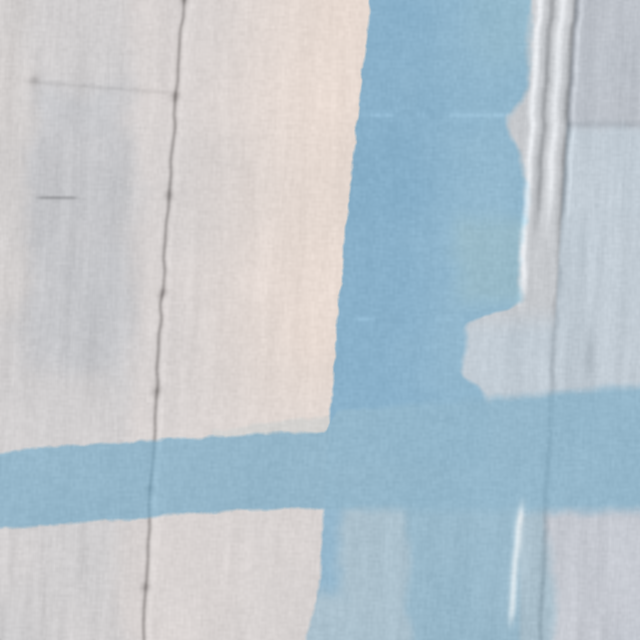
Give the GLSL for this texture, as a WebGL 1 fragment shader.

```glsl
precision highp float;
// Painted cloth: pale panels crossed by a tall blue band and a slanting level one.
// Soft masks lay the paint in order, then stitched seams, folds, brush streaks
// and a fine weave are added as light and shade.
uniform vec2 u_resolution;

float hash(vec2 p) {
  vec3 q = fract(vec3(p.xyx) * 0.1031);
  q += dot(q, q.yzx + 33.33);
  return fract((q.x + q.y) * q.z);
}

float noise(vec2 p) {
  vec2 i = floor(p), f = fract(p);
  f = f * f * (3.0 - 2.0 * f);
  return mix(mix(hash(i), hash(i + vec2(1.0, 0.0)), f.x),
             mix(hash(i + vec2(0.0, 1.0)), hash(i + 1.0), f.x), f.y);
}

float fbm(vec2 p) {
  float sum = 0.0, amp = 0.5;
  for (int i = 0; i < 4; i++) {
    sum += amp * noise(p);
    p = p * 2.03 + 17.1;
    amp *= 0.5;
  }
  return sum / 0.9375;
}

// Smooth step from 0 to 1 as d passes zero
float edge(float d, float soft) { return smoothstep(-soft, soft, d); }

// Soft bell of half width w
float ridge(float d, float w) { return exp(-d * d / (w * w)); }

// Soft-sided rectangle from lo to hi
float patchMask(vec2 p, vec2 lo, vec2 hi, float soft) {
  return edge(p.x - lo.x, soft) * edge(hi.x - p.x, soft)
       * edge(p.y - lo.y, soft) * edge(hi.y - p.y, soft);
}

void main() {
  vec2 uv = gl_FragCoord.xy / u_resolution;
  float x = uv.x, y = uv.y;
  float cloud = fbm(uv * 7.0) - 0.5;
  float streak = fbm(vec2((x - 0.05 * y) * 75.0, y * 7.0)) - 0.5;
  vec2 rough = uv + 0.009 * (vec2(fbm(uv * 45.0), fbm(uv * 45.0 + 31.0)) - 0.5);
  vec2 loose = uv + 0.04 * (vec2(fbm(uv * 16.0 + 9.0), fbm(uv * 16.0 + 50.0)) - 0.5);

  // Curves that bound the bands and carry the seams
  float leftSeam = 0.224 + 0.045 * y + 0.018 * y * y;
  float rightSeam = 0.844 + 0.040 * y + 0.015 * y * y;
  float bandLeft = 0.494 + 0.05 * y + 0.035 * y * y - 0.015 * smoothstep(0.08, 0.0, y);
  float bandRight = 0.817 + 0.016 * smoothstep(0.8, 0.95, y) - 0.022 * ridge(y - 0.80, 0.035)
                  - 0.085 * smoothstep(0.535, 0.485, y) - 0.012 * ridge(y - 0.43, 0.03)
                  + 0.03 * smoothstep(0.42, 0.385, y);
  float levelTop = mix(0.294 + 0.09 * x - 0.055 * x * x,
                       0.372 + 0.085 * (x - 0.7), smoothstep(0.505, 0.53, x));
  float levelBottom = 0.1745 + 0.075 * min(x, 0.4) - 0.004 * smoothstep(0.5, 0.9, x);

  // Pale left cloth, grey at the side and peach near the tall band
  vec3 col = mix(vec3(0.845, 0.825, 0.82), vec3(0.905, 0.853, 0.82),
                 smoothstep(0.22, 0.5, x - 0.05 * y) * smoothstep(0.15, 0.5, y));
  float grey = edge(0.19 + 0.02 * y - loose.x, 0.025);
  col = mix(col, vec3(0.80, 0.795, 0.80), grey * 0.8);
  col = mix(col, vec3(0.765, 0.77, 0.785), 0.8 * patchMask(loose, vec2(0.04, 0.42), vec2(0.2, 0.86), 0.035));
  col = mix(col, vec3(0.825, 0.81, 0.805), 0.7 * patchMask(loose, vec2(-0.1, 0.5), vec2(0.045, 1.1), 0.02));
  float wedge = patchMask(rough, vec2(0.33, 0.3), vec2(0.53, 0.328 + 0.13 * (x - 0.34)), 0.004);
  col = mix(col, vec3(0.81, 0.815, 0.81), wedge * 0.75);

  // Right cloth
  vec3 rightCloth = mix(vec3(0.755, 0.795, 0.83), vec3(0.735, 0.755, 0.785), edge(loose.y - 0.81, 0.015));
  rightCloth = mix(rightCloth, vec3(0.78, 0.79, 0.805), edge(rightSeam - x, 0.004) * edge(y - 0.5, 0.03));
  col = mix(col, rightCloth, edge(loose.x - 0.7, 0.03));

  // Thin paint beneath the crossing
  vec3 under = mix(vec3(0.67, 0.755, 0.805), vec3(0.60, 0.725, 0.795), edge(loose.x - 0.64, 0.012));
  under = mix(under, vec3(0.665, 0.75, 0.80), edge(x - 0.812, 0.006));
  under = mix(under, vec3(0.765, 0.78, 0.81), edge(loose.x - 0.863, 0.012));
  under = mix(under, vec3(0.55, 0.70, 0.795), 0.8 * patchMask(loose, vec2(0.45, 0.07), vec2(0.53, 0.24), 0.02));
  col = mix(col, under, edge(rough.x - bandLeft, 0.004) * edge(0.25 - y, 0.03));

  // Blue bands
  vec3 blue = mix(vec3(0.535, 0.69, 0.79), vec3(0.575, 0.72, 0.805), smoothstep(0.62, 0.82, x + cloud * 0.2));
  blue = mix(blue, vec3(0.61, 0.735, 0.78), 0.7 * patchMask(loose, vec2(0.715, 0.52), vec2(0.83, 0.66), 0.025));
  blue = mix(blue, vec3(0.61, 0.745, 0.805), 0.5 * patchMask(loose, vec2(0.74, 0.9), vec2(0.85, 1.1), 0.04));
  float tall = edge(rough.x - bandLeft, 0.003) * edge(bandRight - loose.x, 0.008) * edge(y - 0.27, 0.03);
  col = mix(col, blue, tall);
  vec3 levelBlue = mix(vec3(0.565, 0.705, 0.785), vec3(0.575, 0.715, 0.795), smoothstep(0.4, 0.8, x));
  float lowerSoft = mix(0.004, 0.014, smoothstep(0.5, 0.6, x));
  float level = edge(levelTop - rough.y, 0.004 + 0.006 * smoothstep(0.53, 0.7, x)) * edge(rough.y - levelBottom, lowerSoft);
  col = mix(col, levelBlue, level * 0.97);
  float paint = max(level, tall);

  // Stitched left seam with evenly spaced knots
  float wobble = 0.004 * (noise(vec2(y * 40.0, 3.0)) - 0.5);
  float leftGap = x - leftSeam - wobble;
  float knot = (fract((y - 0.083) / 0.153 + 0.5) - 0.5) * 0.153;
  col -= (0.17 * ridge(leftGap, 0.0035) + 0.12 * ridge(length(vec2(leftGap, knot)), 0.008)) * (1.0 - 0.65 * level);
  col += 0.025 * ridge(leftGap - 0.009, 0.005);

  // Raised folds beside the right seam
  float gap = x - rightSeam - wobble;
  float high = smoothstep(0.6, 0.72, y);
  col -= ridge(gap, 0.005) * mix(0.08, 0.17, high) * (1.0 - 0.6 * level);
  col -= 0.13 * high * ridge(gap + 0.037, 0.005);
  col += 0.13 * high * (ridge(gap + 0.02, 0.007) + 0.4 * ridge(gap - 0.01, 0.004));
  col += 0.14 * smoothstep(0.5, 0.57, y) * ridge(gap + 0.055, 0.006);
  float lowFold = x - 0.795 - 0.09 * y + wobble;
  col += vec3(0.23, 0.16, 0.12) * ridge(lowFold, 0.006) * patchMask(uv, vec2(0.7, 0.03), vec2(0.9, 0.21), 0.02);
  col -= 0.06 * ridge(x - 0.92 + wobble, 0.008) * ridge(y - 0.44, 0.035);

  // Level creases and small dents
  float broken = smoothstep(0.35, 0.65, noise(vec2(x * 35.0, y * 9.0)));
  col += 0.045 * tall * broken * (ridge(y - 0.82, 0.004) + ridge(y - 0.502, 0.004));
  float leftSide = edge(0.28 - x, 0.01) * edge(x - 0.04, 0.01);
  col -= 0.04 * leftSide * ridge(y - 0.872 + 0.08 * (x - 0.05), 0.004);
  col -= 0.12 * broken * ridge(y - 0.691, 0.003) * patchMask(uv, vec2(0.06, 0.6), vec2(0.12, 0.8), 0.01);
  col -= 0.09 * ridge(length(uv - vec2(0.054, 0.875)), 0.008);
  col -= 0.05 * ridge(y - 0.806, 0.006) * edge(x - 0.89, 0.01);

  // Brush streaks, mottling and weave
  col += streak * mix(0.075, 0.025, paint) * mix(0.55, 1.0, max(grey, edge(x - 0.8, 0.02)));
  col += cloud * vec3(0.045, 0.035, 0.03);
  float weave = noise(uv * vec2(260.0, 90.0)) + noise(uv * vec2(90.0, 260.0)) - 1.0;
  col += 0.018 * weave + 0.018 * (noise(uv * 190.0) - 0.5);
  gl_FragColor = vec4(clamp(col, 0.0, 1.0), 1.0);
}
```
